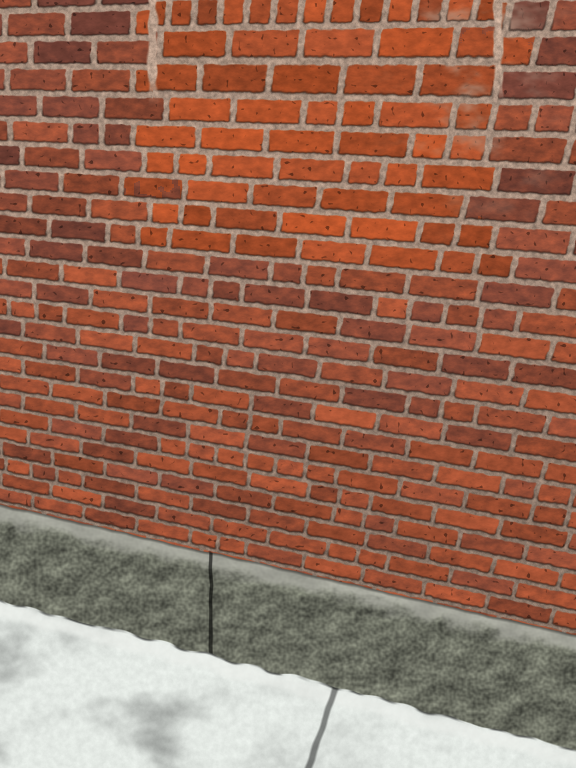
Write a Shadertoy shader that draws this texture.

```glsl
#define BRICKS_ACROSS 9.3
#define COURSES 26.93
#define JOINT 0.115
#define HEADER_CHANCE 0.15
#define PATCH_SPAN vec2(0.265, 0.865)
#define PATCH_COURSES 8.5
#define MAROON vec3(0.46, 0.26, 0.215)
#define ORANGE vec3(0.62, 0.31, 0.20)
#define PATCH_ORANGE vec3(0.68, 0.31, 0.16)
#define MORTAR vec3(0.70, 0.60, 0.53)
#define GRANITE vec3(0.43, 0.44, 0.39)
#define PAVING vec3(0.87, 0.89, 0.87)

float hash(vec2 p) {
    vec3 a = fract(p.xyx * 0.1031);
    a += dot(a, a.yzx + 33.33);
    return fract((a.x + a.y) * a.z);
}

vec2 gradientAt(vec2 cell) {
    float angle = 6.2832 * hash(cell + 71.0);
    return vec2(cos(angle), sin(angle));
}

// Gradient noise, about -0.7 to 0.7
float noise(vec2 p) {
    vec2 i = floor(p), f = p - i, s = f * f * f * (f * (f * 6.0 - 15.0) + 10.0);
    vec2 e = vec2(1, 0);
    float low = mix(dot(gradientAt(i), f), dot(gradientAt(i + e), f - e), s.x);
    float high = mix(dot(gradientAt(i + e.yx), f - e.yx), dot(gradientAt(i + 1.0), f - 1.0), s.x);
    return mix(low, high, s.y);
}

float fbm(vec2 p) {
    float sum = 0.0, amp = 1.0;
    for (int i = 0; i < 4; i++) {
        sum += amp * noise(p);
        p = mat2(1.6, 1.2, -1.2, 1.6) * p + 9.7;
        amp *= 0.55;
    }
    return sum;
}

float band(float x, float lo, float hi, float soft) {
    return smoothstep(lo - soft, lo + soft, x) * (1.0 - smoothstep(hi - soft, hi + soft, x));
}

// uv runs down from the upper left; q is uv in units of canvas height
vec3 brickWall(vec2 uv, vec2 q, float px) {
    vec2 w = uv + 0.0016 * vec2(noise(q * 65.0), noise(q * 65.0 + 17.0));

    // Perspective: course and brick coordinates, with their local scale
    float course = (0.341 * w.x + COURSES * w.y - 0.878) / (1.0 + 0.284 * w.x - 0.443 * w.y) + 0.5;
    float along = BRICKS_ACROSS * w.x / (1.0 + 0.187 * w.x - 0.32 * w.y);
    vec2 size = px / vec2(length(vec2(dFdx(along), dFdy(along))),
                          length(vec2(dFdx(course), dFdy(course))));
    float inSpan = step(PATCH_SPAN.x, uv.x) * step(uv.x, PATCH_SPAN.y);
    course += 0.3 * inSpan * smoothstep(0.15, 0.04, uv.y);
    float row = floor(course);

    // Upright bricks along the top of the patch
    bool upright = inSpan > 0.5 && row < 0.5;
    if (upright) {
        along *= 2.7;
        size.x /= 2.7;
    } else {
        along += 0.5 * mod(row, 2.0) + 0.36 * (hash(vec2(row, 5.0)) - 0.5);
    }

    // Some stretchers are split into two headers
    vec2 id = vec2(floor(along), row);
    float f = fract(along);
    if (!upright && hash(id + 40.0) < HEADER_CHANCE) {
        id.x += 0.5 * floor(f * 2.0);
        f = fract(f * 2.0);
        size.x *= 0.5;
    }
    vec2 p = (vec2(f, fract(course)) - 0.5) * size;
    float gap = JOINT * min(size.y, 0.04), corner = 0.0025;
    vec2 b = abs(p) - size * 0.5 + gap + corner;
    float d = length(max(b, 0.0)) + min(max(b.x, b.y), 0.0) - corner;
    d += 0.0011 * noise(q * 150.0);

    // Brick colour, grain and pits
    float center = uv.x - p.x / 0.75;
    float patched = step(PATCH_SPAN.x, center) * step(center, PATCH_SPAN.y) * step(row, PATCH_COURSES);
    float grain = fbm(q * vec2(55.0, 90.0));
    float warmth = clamp(hash(id * 2.0 + 11.0) * 0.9 + 0.9 * (uv.y - 0.25) + 0.25 * grain, 0.0, 1.0);
    vec3 brick = mix(MAROON, ORANGE, warmth);
    brick = mix(brick, PATCH_ORANGE, patched * (0.65 + 0.35 * hash(id + 8.0)));
    brick *= 0.88 + 0.24 * hash(id * 2.0 + 23.0) + 0.16 * grain;
    brick *= 1.0 - 0.4 * smoothstep(0.35, 0.55, noise(q * 130.0));
    float bloom = band(uv.x, 0.70, 0.95, 0.08) * (1.0 - smoothstep(0.1, 0.35, uv.y));
    brick = mix(brick, MORTAR, bloom * smoothstep(0.0, 0.8, fbm(q * vec2(14.0, 24.0))) * 0.65);

    // Mortar, and the shadow under each brick
    vec3 mortar = MORTAR * (0.9 + 0.22 * fbm(q * 130.0)) * mix(1.04, 0.86, smoothstep(0.2, 0.75, uv.y));
    vec3 col = mix(mortar, brick, smoothstep(px, -px, d));
    float shade = exp(-d * d / 2.5e-6) * smoothstep(-0.1, 0.4, p.y / size.y);
    col *= 1.0 - 0.42 * shade;

    // Pale seams where the patch meets the old wall
    float seam = min(abs(uv.x - PATCH_SPAN.x), abs(uv.x - PATCH_SPAN.y)) + 0.006 * noise(q * 50.0);
    float seamMask = smoothstep(0.010, 0.005, seam) * (1.0 - smoothstep(0.10, 0.14, uv.y));
    return mix(col, mortar * 1.1, seamMask);
}

vec3 graniteBase(vec2 uv, vec2 q, float depth, float px) {
    float rough = fbm(q * vec2(26.0, 38.0));
    float relief = rough - fbm((q + vec2(0.004, 0.006)) * vec2(26.0, 38.0));
    vec3 col = GRANITE * (0.95 + 0.25 * rough - 0.45 * relief + 0.3 * noise(q * 210.0));
    float ledge = 1.0 - smoothstep(0.010, 0.032, depth + 0.012 * rough);
    col = mix(col, vec3(0.70, 0.70, 0.66) * (1.0 + 0.12 * rough), ledge * 0.8);
    float joint = abs(uv.x - 0.366 + 0.003 * noise(q * 40.0)) * 0.75;
    col *= 1.0 - 0.6 * smoothstep(0.0022 + px, 0.0012, joint);
    return col * (0.55 + 0.45 * smoothstep(0.0, 0.005, depth));
}

vec3 pavement(vec2 uv, vec2 q, float depth, float px) {
    float stain = smoothstep(-0.15, 0.75, fbm(q * vec2(6.0, 10.0) + 3.0));
    float leftDirt = 1.0 - smoothstep(0.25, 0.65, uv.x);
    vec3 col = PAVING * (1.03 - stain * (0.12 + 0.22 * leftDirt) + 0.05 * fbm(q * 100.0));
    col = mix(col, vec3(0.93, 0.94, 0.92), 0.6 * band(depth, 0.004, 0.022, 0.006));
    float joint = abs(uv.x - 0.582 + 0.46 * (uv.y - 0.898) + 0.003 * noise(q * 45.0)) * 0.75;
    col *= 1.0 - 0.45 * smoothstep(0.005 + px, 0.002, joint);
    float foot = smoothstep(0.004, 0.0, depth) * smoothstep(-0.3, 0.3, noise(q * 45.0));
    return col * (1.0 - 0.65 * foot);
}

void mainImage(out vec4 fragColor, in vec2 fragCoord) {
    vec2 uv = fragCoord / iResolution.xy;
    uv.y = 1.0 - uv.y;
    vec2 q = uv * vec2(0.75, 1.0);
    float px = 1.0 / iResolution.y;
    float belowWall = uv.y - 0.657 - 0.170 * uv.x + 0.002 * noise(q * 40.0);
    float belowStone = uv.y - 0.781 - 0.195 * uv.x + 0.006 * noise(q * 28.0);
    vec3 col = brickWall(uv, q, px);
    col = mix(col, graniteBase(uv, q, belowWall, px), smoothstep(-px, px, belowWall));
    col = mix(col, pavement(uv, q, belowStone, px), smoothstep(-px, px, belowStone));
    fragColor = vec4(clamp(col, 0.0, 1.0), 1.0);
}
```
